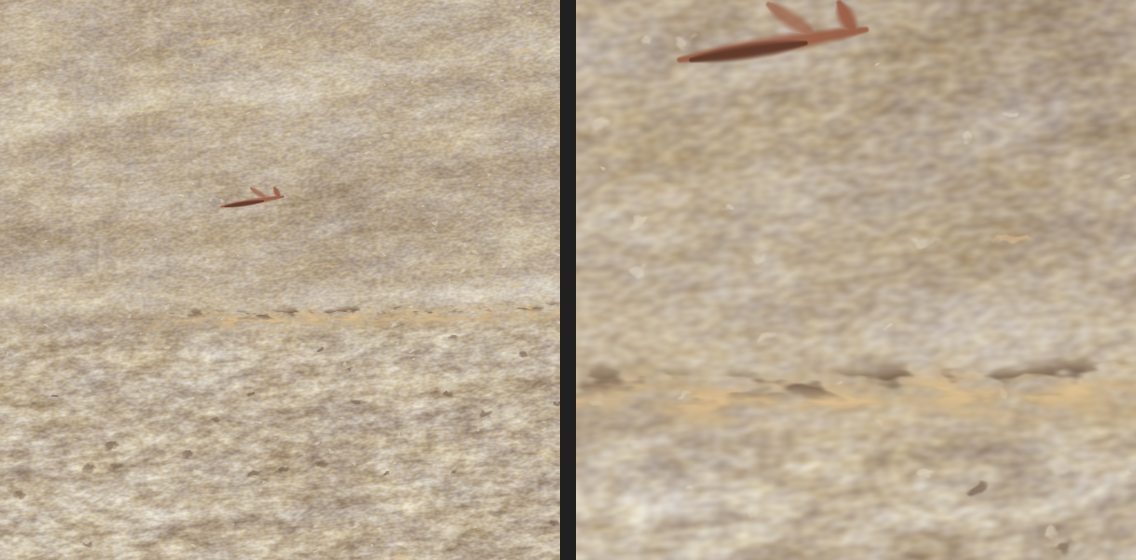
Left: the whole. Right: its middle third, enlarged.
Reproduce this texture procedurally as a WebGL 1 fragment shader.

```glsl
precision highp float;
// Weathered concrete: a smooth slab above a crumbling seam, coarse gravel below, one dry leaf.
uniform vec2 u_resolution;

const vec3 SHADE = vec3(0.605, 0.530, 0.445);
const vec3 STONE = vec3(0.750, 0.690, 0.602);
const vec3 CHALK = vec3(0.880, 0.845, 0.770);
const vec3 OCHRE = vec3(0.80, 0.69, 0.51);
const vec3 STRAW = vec3(0.88, 0.76, 0.58);
const vec3 SOIL = vec3(0.43, 0.34, 0.27);
const vec3 RUST = vec3(0.60, 0.36, 0.26);
const vec3 LEAF_SHADOW = vec3(0.33, 0.19, 0.14);
const float TILT = 0.09;

vec2 hash2(vec2 p) {
  vec3 q = fract(p.xyx * vec3(0.1031, 0.1030, 0.0973));
  q += dot(q, q.yzx + 33.33);
  return fract((q.xx + q.yz) * q.zy);
}

float cornerSlope(vec2 cell, vec2 offset) {
  float angle = 6.2832 * hash2(cell).x;
  return dot(vec2(cos(angle), sin(angle)), offset);
}

float gradientNoise(vec2 p) {
  vec2 i = floor(p), f = fract(p);
  vec2 u = f * f * f * (f * (f * 6.0 - 15.0) + 10.0);
  vec2 e = vec2(1.0, 0.0);
  float low = mix(cornerSlope(i, f), cornerSlope(i + e, f - e), u.x);
  float high = mix(cornerSlope(i + e.yx, f - e.yx), cornerSlope(i + 1.0, f - 1.0), u.x);
  return mix(low, high, u.y);
}

float fbm(vec2 p) {
  float sum = 0.0, amplitude = 1.0;
  for (int i = 0; i < 3; i++) {
    sum += amplitude * gradientNoise(p);
    p = p * 2.03 + 17.3;
    amplitude *= 0.5;
  }
  return sum;
}

// Soft ellipses scattered on a jittered grid; share is the fraction of filled cells.
float flecks(vec2 p, vec2 cellSize, float share, float seed) {
  vec2 q = p / cellSize + seed;
  vec2 cell = floor(q);
  vec2 jitter = hash2(cell + seed), pick = hash2(cell + seed + 51.7);
  float radius = mix(0.12, 0.30, pick.y);
  float d = length(fract(q) - mix(vec2(0.32), vec2(0.68), jitter));
  return step(pick.x, share) * (1.0 - smoothstep(radius * 0.3, radius, d));
}

float band(float distance, float width) {
  return exp(-distance * distance / (width * width));
}

// Line from a to b that swells in the middle and fades at the rim.
float stroke(vec2 p, vec2 a, vec2 b, float radius) {
  vec2 along = b - a;
  float h = clamp(dot(p - a, along) / dot(along, along), 0.0, 1.0);
  float r = radius * (0.3 + 2.4 * h * (1.0 - h));
  return 1.0 - smoothstep(r * 0.3, r * 1.4, length(p - a - along * h));
}

float surfaceTone(vec2 p, vec2 tilted, float seam, float gravel) {
  float broad = fbm(tilted * vec2(2.6, 8.0) + 4.0);
  float patches = fbm(tilted * vec2(9.0, 25.0) + 57.0);
  float coarse = fbm(tilted * vec2(21.0, 50.0));
  float medium = gradientNoise(tilted * vec2(58.0, 120.0) + 31.0);
  float fine = gradientNoise(tilted * vec2(125.0, 215.0) + 70.0);
  float slab = -0.14 + 0.60 * broad + 0.50 * patches + 0.38 * coarse + 0.50 * medium;
  slab += 0.50 * band(p.y - 0.775 - 0.14 * p.x + 0.03 * broad, 0.038);
  slab += 0.60 * band(seam - 0.022, 0.026);
  float nearness = smoothstep(0.45, 0.0, p.y);
  float rubble = 0.02 + 0.40 * broad + mix(0.45, 0.90, nearness) * patches;
  rubble += 1.05 * coarse + 0.75 * medium;
  return mix(slab, rubble, gravel) + 0.58 * fine;
}

vec3 stoneColor(float tone, float warmth) {
  vec3 side = tone < 0.0 ? SHADE : CHALK;
  vec3 color = mix(STONE, side, min(abs(tone), 1.3));
  return color + warmth * vec3(0.018, 0.007, -0.036);
}

vec3 addSeam(vec3 color, vec2 p, float seam) {
  float reach = smoothstep(0.12, 0.42, p.x);
  float crumbs = fbm(p * vec2(26.0, 85.0) + 12.0);
  float pits = fbm(p * vec2(30.0, 75.0) + 83.0);
  color = mix(color, OCHRE, reach * band(seam + 0.014, 0.015) * clamp(0.45 + crumbs, 0.0, 0.85));
  color = mix(color, STRAW, 0.8 * reach * band(seam + 0.013, 0.007) * smoothstep(0.05, 0.5, crumbs));
  return mix(color, SOIL, 0.75 * reach * band(seam + 0.004, 0.007) * smoothstep(0.0, 0.5, pits));
}

vec3 addLeaf(vec3 color, vec2 p) {
  float blade = stroke(p, vec2(-0.057, -0.012), vec2(0.054, 0.006), 0.006);
  float curl = stroke(p, vec2(-0.004, 0.021), vec2(0.024, 0.002), 0.006);
  float hook = stroke(p, vec2(0.038, 0.022), vec2(0.047, 0.004), 0.006);
  color = mix(color, RUST, 0.9 * max(blade, max(0.75 * curl, hook)));
  return mix(color, LEAF_SHADOW, 0.8 * stroke(p, vec2(-0.05, -0.012), vec2(0.018, -0.002), 0.005));
}

void main() {
  vec2 p = gl_FragCoord.xy / u_resolution;
  float seam = p.y - 0.436 - 0.018 * p.x + 0.008 * gradientNoise(p * vec2(14.0, 6.0));
  float gravel = 1.0 - smoothstep(-0.07, 0.01, seam);
  vec2 tilted = vec2(p.x, p.y - TILT * p.x);
  vec2 ragged = tilted + 0.007 * vec2(fbm(p * 60.0), fbm(p * 60.0 + 9.0));

  float tone = surfaceTone(p, tilted, seam, gravel);
  float warmth = 1.1 * gradientNoise(tilted * vec2(75.0, 120.0) + 5.0) + fbm(p * vec2(9.0, 18.0) + 40.0);
  vec3 color = stoneColor(tone, warmth);

  // Pale chips, dark pits and stray straws.
  color = mix(color, CHALK, 0.55 * flecks(ragged, vec2(0.024, 0.015), 0.09, 3.0));
  color = mix(color, CHALK, 0.60 * gravel * flecks(ragged, vec2(0.095, 0.052), 0.28, 11.0));
  color = mix(color, SOIL, 0.60 * gravel * flecks(ragged, vec2(0.060, 0.034), 0.10, 23.0));
  color = mix(color, STRAW, 0.55 * flecks(ragged, vec2(0.110, 0.022), 0.012, 37.0));

  color = addSeam(color, p, seam);
  color = addLeaf(color, p - vec2(0.452, 0.643));
  gl_FragColor = vec4(clamp(color, 0.0, 1.0), 1.0);
}
```
